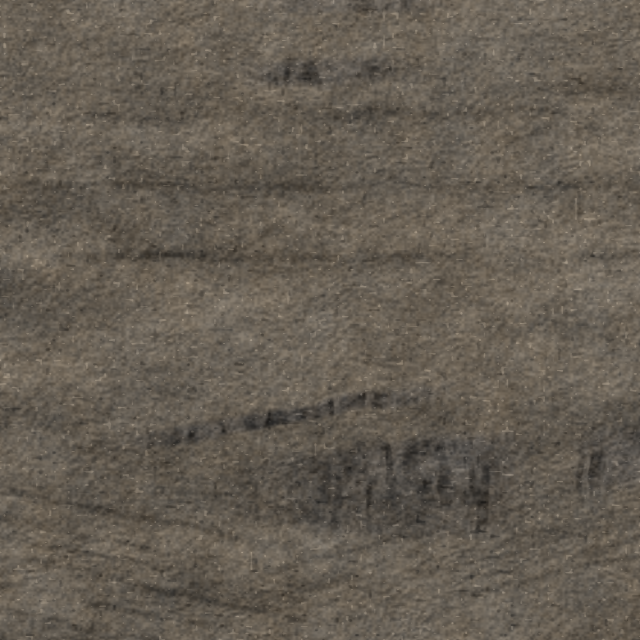
Give the GLSL for this texture, as a three.js fragment shader.

```glsl
#define STONE_TONE 0.408
#define STONE_TINT vec3(1.0, 0.922, 0.815)
#define COOL_TINT vec3(0.98, 0.925, 0.86)
#define GRAIN_SCALE vec2(115.0, 150.0)
#define RELIEF_DEPTH 0.085
#define FINE_DEPTH 0.095
#define MOTTLE_DEPTH 0.13
#define LAYER_DEPTH 0.17
#define GROOVE_DEPTH 0.085
#define COMB_DEPTH 0.15
#define SPECK_GAIN 0.13

varying vec2 vUv;

float hash(vec2 cell) {
  vec3 h = fract(vec3(cell.xyx) * 0.1031);
  h += dot(h, h.yzx + 33.33);
  return fract((h.x + h.y) * h.z);
}

float noise(vec2 p) {
  vec2 cell = floor(p);
  vec2 f = fract(p);
  f = f * f * (3.0 - 2.0 * f);
  float low = mix(hash(cell), hash(cell + vec2(1.0, 0.0)), f.x);
  float high = mix(hash(cell + vec2(0.0, 1.0)), hash(cell + 1.0), f.x);
  return mix(low, high, f.y);
}

float fbm(vec2 p) {
  float sum = 0.0;
  float weight = 0.5;
  for (int i = 0; i < 4; i++) {
    sum += weight * noise(p);
    p = mat2(0.96, 0.28, -0.28, 0.96) * p * 2.03 + 17.3;
    weight *= 0.5;
  }
  return sum / 0.9375;
}

// Thin soft line that starts at a point and fades out along its length
float groove(vec2 p, vec2 start, float slope, float span, float width) {
  float along = (p.x - start.x) / span;
  float offset = (p.y - start.y - slope * (p.x - start.x)) / width;
  float ends = smoothstep(-0.05, 0.15, along) * (1.0 - smoothstep(0.7, 1.05, along));
  return exp(-offset * offset) * ends;
}

// Sheared box with soft edges
float slab(vec2 p, vec2 center, vec2 halfSize, float slope) {
  vec2 q = p - center;
  q.y -= slope * q.x;
  vec2 inside = smoothstep(vec2(0.0), halfSize * 0.7, halfSize - abs(q));
  return inside.x * inside.y;
}

// Wide hollow between a rising upper edge and a curved lower edge
float hollow(vec2 p) {
  float upper = 0.332 + 0.13 * (p.x - 0.75);
  float lower = 0.145 + 0.5 * (p.x - 0.64) * (p.x - 0.64);
  float body = smoothstep(0.0, 0.025, upper - p.y) * smoothstep(0.0, 0.035, p.y - lower);
  float sides = smoothstep(0.27, 0.62, p.x) * (1.0 - smoothstep(0.76, 0.85, p.x));
  return body * sides * mix(0.55, 1.0, smoothstep(0.18, 0.32, p.y));
}

float grooves(vec2 p) {
  float sum = 0.0;
  // Bedding lines across the upper part
  for (int i = 0; i < 4; i++) {
    float k = float(i);
    float height = 0.595 + 0.115 * k + 0.012 * (hash(vec2(k, 3.0)) - 0.5);
    float broken = smoothstep(0.25, 0.65, noise(vec2(p.x * 6.0, k * 7.0)));
    sum += groove(p, vec2(-0.2, height), 0.0, 1.6, 0.008) * broken * (1.0 - 0.15 * k);
  }
  // Crossing furrows in the lower part: falling on the left, rising on the right
  for (int i = 0; i < 6; i++) {
    float k = float(i);
    float jitter = hash(vec2(k, 11.0));
    vec2 fallStart = vec2(-0.15 + 0.1 * jitter, 0.265 - 0.038 * k);
    vec2 riseStart = vec2(0.24 + 0.09 * k, 0.055 + 0.02 * jitter);
    sum += 0.8 * groove(p, fallStart, -0.22, 0.5 + 0.25 * jitter, 0.006);
    sum += 0.65 * groove(p, riseStart, 0.24, 0.4 + 0.4 * jitter, 0.006);
  }
  return min(sum, 1.4);
}

void main() {
  vec2 ripple = vec2(fbm(vUv * 9.0), fbm(vUv * 11.0 + 40.0)) - 0.5;
  vec2 p = vUv + ripple * vec2(0.03, 0.022);

  // Layers, mottling and grain lit from the upper left
  vec2 g = vUv * GRAIN_SCALE + ripple * 6.0;
  float layers = fbm(p * vec2(3.0, 15.0)) - 0.5;
  float mottle = fbm(vUv * vec2(26.0, 36.0) + 9.0) - 0.5;
  float relief = noise(g) - noise(g + vec2(-0.45, 0.75));
  float fine = noise(vUv * vec2(235.0, 270.0) + 5.0) - 0.5;
  float tone = STONE_TONE + LAYER_DEPTH * layers + MOTTLE_DEPTH * mottle;
  tone += RELIEF_DEPTH * relief + FINE_DEPTH * fine;

  // Dark hollows scored by short upright scratches
  float scars = hollow(p);
  scars = max(scars, slab(p, vec2(0.46, 0.351), vec2(0.34, 0.019), 0.165));
  scars = max(scars, slab(p, vec2(0.97, 0.285), vec2(0.1, 0.065), 0.1));
  scars = max(scars, 0.8 * slab(p, vec2(0.5, 0.885), vec2(0.16, 0.03), 0.05));
  scars = max(scars, 0.7 * slab(p, vec2(0.56, 1.0), vec2(0.2, 0.025), 0.0));
  float scratch = noise(vec2(vUv.x * 105.0 + ripple.x * 5.0, vUv.y * 22.0));
  float comb = smoothstep(0.3, 0.85, scratch) * smoothstep(0.2, 0.6, fbm(vUv * 13.0 + 3.0));
  tone -= scars * (0.045 + COMB_DEPTH * comb);

  // Furrows, general darkening low down, and faint upright threads
  float wear = smoothstep(0.3, 0.7, fbm(vUv * vec2(24.0, 40.0) + 60.0));
  tone -= GROOVE_DEPTH * grooves(p) * (0.45 + 0.8 * wear);
  tone -= 0.02 * (1.0 - smoothstep(0.25, 0.5, vUv.y));
  tone += 0.025 * (noise(vUv * vec2(120.0, 9.0) + 80.0) - 0.5);

  // Sparse pale flecks and dark pits
  float fleck = noise(vUv * vec2(140.0, 190.0) + 31.0);
  float pit = noise(vUv * vec2(95.0, 130.0) + 71.0);
  tone += SPECK_GAIN * smoothstep(0.82, 1.0, fleck);
  tone -= SPECK_GAIN * 0.7 * smoothstep(0.8, 1.0, pit);

  // Cool hollows and slight warm and cool staining
  float warmth = fbm(vUv * 14.0 + 90.0) + 0.6 * noise(vUv * 130.0 + 7.0) - 0.8;
  vec3 tint = mix(STONE_TINT, COOL_TINT, clamp(scars, 0.0, 1.0));
  vec3 color = max(tone, 0.1) * tint + vec3(0.018, 0.0, -0.022) * warmth;
  gl_FragColor = vec4(color, 1.0);
}
```
